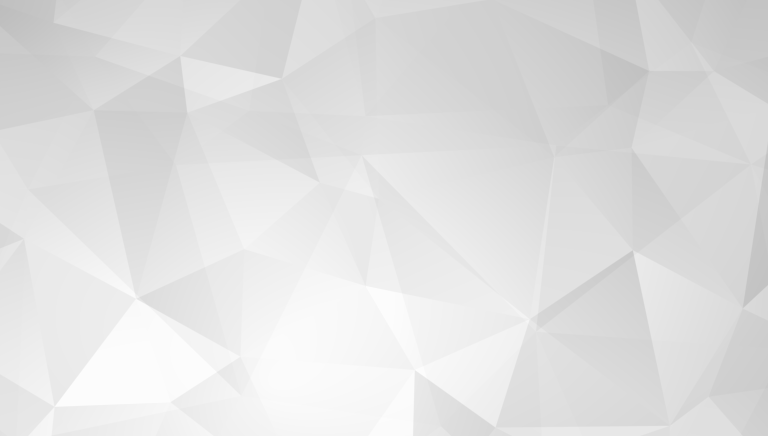
A Shadertoy shader for this background:

```glsl
// Pale low-poly backdrop: a jittered lattice is split into triangles, each
// with its own flat tone and a slight linear shade, laid over a soft glow
// that is brightest low and left of centre and dims towards the corners.

const float GLOW_PEAK = 0.985;
const vec2 GLOW_CENTRE = vec2(0.36, 0.12);
const vec2 GLOW_FALLOFF = vec2(0.24, 0.18);
const float JITTER = 0.84;

vec2 hash22(vec2 p) {
    vec3 q = fract(p.xyx * vec3(0.1031, 0.1030, 0.0973));
    q += dot(q, q.yzx + 33.33);
    return fract((q.xx + q.yz) * q.zy);
}

// Lattice vertex moved at random within its own cell
vec2 meshVertex(vec2 id, float seed) {
    return id + 0.5 + JITTER * (hash22(id + seed) - 0.5);
}

float cross2(vec2 a, vec2 b) {
    return a.x * b.y - a.y * b.x;
}

// Signed distance to the line a-b, positive on its left
float lineSide(vec2 p, vec2 a, vec2 b) {
    vec2 edge = b - a;
    return cross2(edge, p - a) / max(length(edge), 1e-4);
}

// Smoothed triangle coverage for either winding
float triangleCover(vec2 p, vec2 a, vec2 b, vec2 c, float blur) {
    float winding = cross2(b - a, c - a) < 0.0 ? -1.0 : 1.0;
    float inside = min(winding * lineSide(p, a, b),
                   min(winding * lineSide(p, b, c), winding * lineSide(p, c, a)));
    return smoothstep(-blur, blur, inside);
}

// Returns (coverage * tone, coverage) for one shaded facet
vec2 facet(vec2 p, vec2 a, vec2 b, vec2 c, vec2 key, float blur) {
    vec2 rnd = hash22(key);
    float level = 2.0 * rnd.x - 1.0;
    float angle = 6.2832 * rnd.y;
    vec2 slopeDir = vec2(cos(angle), sin(angle));
    float slope = dot(p - (a + b + c) / 3.0, slopeDir);
    float tone = 0.014 * level + 0.030 * level * abs(level) + 0.032 * slope;
    float cover = triangleCover(p, a, b, c, blur);
    return vec2(cover * tone, cover);
}

// Tone offset of an irregular triangle mesh
float meshTone(vec2 pos, float cellSize, float seed, float pixel) {
    vec2 p = pos / cellSize;
    float blur = pixel / cellSize;
    vec2 total = vec2(0.0);
    for (int j = -1; j <= 0; j++) {
        for (int i = -1; i <= 0; i++) {
            vec2 id = floor(p) + vec2(i, j);
            vec2 a = meshVertex(id, seed);
            vec2 b = meshVertex(id + vec2(1.0, 0.0), seed);
            vec2 c = meshVertex(id + vec2(1.0, 1.0), seed);
            vec2 d = meshVertex(id + vec2(0.0, 1.0), seed);
            vec2 key = id * 2.0 + seed + 71.0;

            // Split the quad along its shorter diagonal
            if (distance(a, c) < distance(b, d)) {
                total += facet(p, a, b, c, key, blur);
                total += facet(p, a, c, d, key + 1.0, blur);
            } else {
                total += facet(p, a, b, d, key, blur);
                total += facet(p, b, c, d, key + 1.0, blur);
            }
        }
    }
    return total.x / max(total.y, 1e-3);
}

// Broad light with an extra shadow in the upper left corner
float glow(vec2 uv) {
    float light = GLOW_PEAK - length((uv - GLOW_CENTRE) * GLOW_FALLOFF);
    float corner = 1.0 - smoothstep(0.0, 0.3, distance(uv, vec2(0.0, 1.0)));
    return light - 0.05 * corner;
}

void mainImage(out vec4 fragColor, in vec2 fragCoord) {
    vec2 uv = fragCoord / iResolution.xy;
    vec2 pos = fragCoord / iResolution.y;
    float pixel = 0.8 / iResolution.y;

    // Main facets plus a fainter, wider set crossing them
    float tone = glow(uv);
    tone += meshTone(pos + 3.0, 0.27, 17.0, pixel);
    tone += 0.4 * meshTone(pos + 5.0, 0.38, 43.0, pixel);

    fragColor = vec4(vec3(clamp(tone, 0.70, 0.99)), 1.0);
}
```
